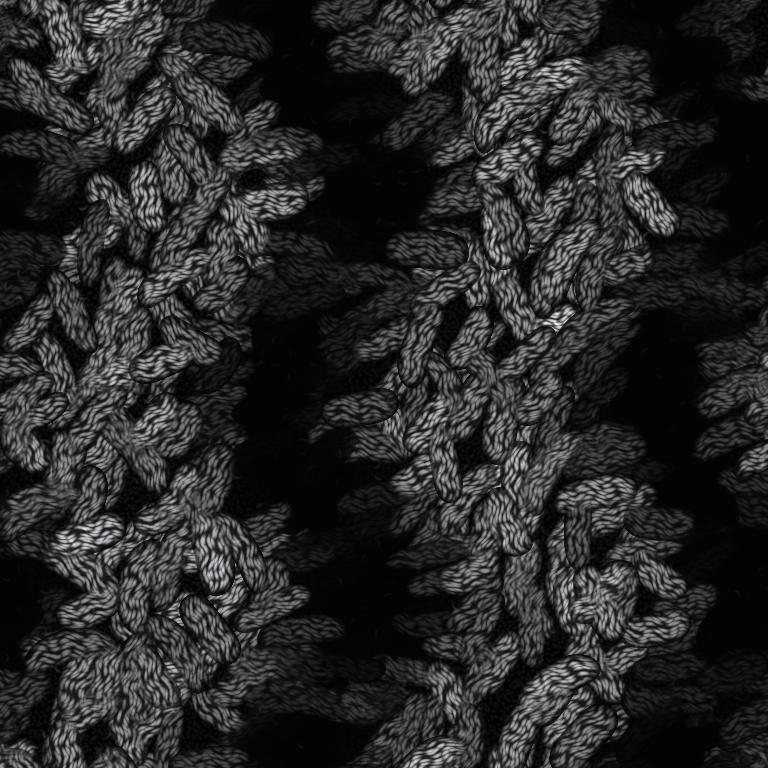
Reproduce this texture procedurally as a WebGL 1 fragment shader.

```glsl
precision highp float;
// Chunky black knit: zigzag ribs of short twisted yarn strands over dark gaps.
// Strands are jittered capsules in two grids, blended by height; stretched
// cellular noise gives each strand its fibres, and sparse dashes are lint.

uniform vec2 u_resolution;

vec2 hash2(vec2 p) {
  vec2 q = vec2(dot(p, vec2(127.1, 311.7)), dot(p, vec2(269.5, 183.3)));
  return fract(sin(q) * 43758.547);
}

mat2 rotation(float angle) {
  float c = cos(angle), s = sin(angle);
  return mat2(c, -s, s, c);
}

// Distance to the nearest jittered cell point.
float cellular(vec2 p) {
  vec2 cell = floor(p), f = fract(p);
  float nearest = 2.0;
  for (int y = -1; y <= 1; y++) {
    for (int x = -1; x <= 1; x++) {
      vec2 o = vec2(float(x), float(y));
      vec2 d = o + hash2(cell + o) - f;
      nearest = min(nearest, dot(d, d));
    }
  }
  return sqrt(nearest);
}

// Signed offset across the nearest rib; ribs sway from side to side.
float ribOffset(vec2 p) {
  float sway = 0.065 * sin(6.2832 * (0.88 - p.y) / 0.53);
  return mod(p.x - 0.17 - sway + 0.25, 0.5) - 0.25;
}

// Thin horizontal arms that link the ribs.
float bridge(vec2 p) {
  float d = mod(p.y - 0.64 + 0.265, 0.53) - 0.265 - 0.02 * sin(p.x * 25.0);
  return exp(-d * d / 0.0009);
}

float ribLevel(vec2 p) {
  float body = 1.0 - smoothstep(0.08, 0.22, abs(ribOffset(p)));
  return max(body, 0.4 * bridge(p));
}

// Adds one strand: x is weighted brightness, y is weight.
vec2 strand(vec2 p, vec2 center, vec2 id) {
  vec2 shape = hash2(id + 17.3);
  vec2 look = hash2(id + 41.9);
  float offset = ribOffset(center);
  float side = smoothstep(0.07, 0.18, abs(offset));

  // Mostly falling to the right, flatter at the rib sides.
  float angle = mix(-1.0, -0.35, side) + (shape.x - 0.5) * 1.2;
  angle = mix(angle, 1.2 + (shape.x - 0.5) * 0.7, step(0.72, look.x) * (1.0 - side));
  angle = mix(angle, 0.15, side * bridge(center));

  vec2 q = rotation(-angle) * (p - center);
  q.y += (shape.y - 0.5) * 9.0 * q.x * q.x;
  vec2 halfSize = vec2(mix(0.042, 0.066, shape.y), mix(0.017, 0.026, look.y));
  vec2 n = q / halfSize;
  float bulge = 1.0 - n.y * n.y - n.x * n.x * n.x * n.x;
  if (bulge <= 0.0) return vec2(0.0);

  // Fibres run along the strand with a slight twist.
  vec2 fibreUV = vec2(q.x * 75.0, (q.y + 0.25 * q.x) * 190.0);
  fibreUV.y += 0.5 * sin(q.x * 160.0 + shape.x * 6.0);
  float fibre = 1.0 - smoothstep(0.1, 0.75, cellular(fibreUV + id * 7.0));
  float level = ribLevel(center) * mix(0.4, 1.0, look.y * 0.5 + shape.x * 0.5);
  float shade = level * smoothstep(0.0, 0.75, bulge) * (0.09 + 0.72 * fibre);

  float height = fract(look.x * 7.3 + shape.y) + 0.4 * bulge + 0.3 * level;
  float weight = smoothstep(0.0, 0.18, bulge) * exp(9.0 * height);
  return vec2(shade, 1.0) * weight;
}

// Sparse short hairs caught in the gaps.
float lint(vec2 p) {
  vec2 uv = p * 60.0;
  vec2 id = floor(uv);
  vec2 r = hash2(id + 5.7);
  vec2 q = rotation(r.x * 6.2832) * (fract(uv) - 0.3 - 0.4 * r);
  q.y += q.x * q.x;
  float dash = 1.0 - smoothstep(0.05, 0.24, length(q * vec2(0.45, 1.4)));
  return dash * step(0.78, hash2(id + 23.1).x) * r.y;
}

void main() {
  vec2 p = gl_FragCoord.xy / u_resolution.y;

  // Blend the strands of both grids, with the highest one dominant.
  vec2 yarn = vec2(0.0, 0.3);
  for (int layer = 0; layer < 2; layer++) {
    float l = float(layer);
    vec2 grid = p * 15.0 + l * 0.47;
    for (int y = -1; y <= 1; y++) {
      for (int x = -1; x <= 1; x++) {
        vec2 cell = floor(grid) + vec2(float(x), float(y));
        vec2 id = cell + l * 57.0;
        vec2 center = (cell + 0.15 + 0.7 * hash2(id) - l * 0.47) / 15.0;
        yarn += strand(p, center, id);
      }
    }
  }
  float light = yarn.x / yarn.y;

  // Faint fuzz around the ribs, then lint.
  float fuzz = 1.0 - smoothstep(0.05, 0.6, cellular(p * 170.0));
  light += 0.05 * fuzz * ribLevel(p) + 0.16 * lint(p) * (0.3 + 0.7 * ribLevel(p));

  vec3 color = vec3(0.012, 0.012, 0.018) + light * vec3(0.98, 0.985, 1.0);
  gl_FragColor = vec4(color, 1.0);
}
```
